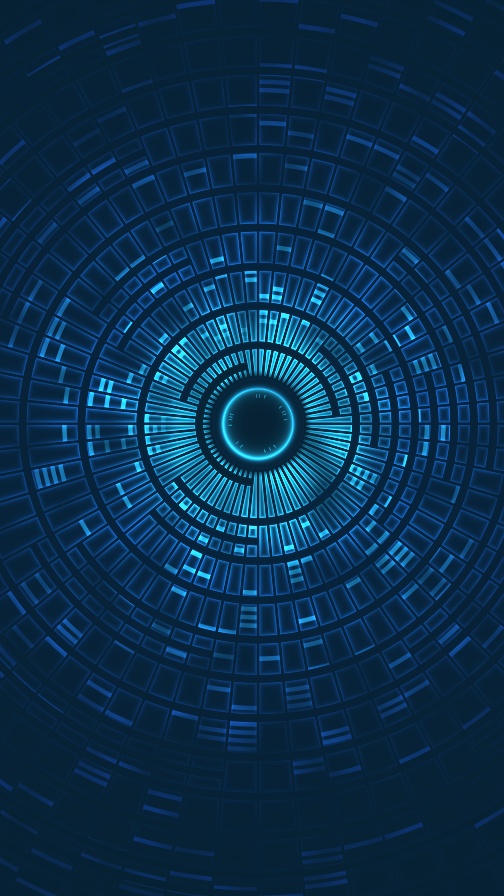
Give the GLSL for this background, as a WebGL 1 fragment shader.

```glsl
precision highp float;
// Glowing radial data maze: spoke cells cut by staggered dark arcs around a lit core.
uniform vec2 u_resolution;

const float TAU = 6.2831853;
const float SPOKES = 64.0;
const float RING_STEP = 0.0219;   // ring spacing as a share of canvas height
const float CORE_RADIUS = 1.79;   // radii below are in ring steps
const vec3 NIGHT = vec3(0.025, 0.13, 0.2);
const vec3 NAVY = vec3(0.03, 0.14, 0.26);
const vec3 INDIGO = vec3(0.06, 0.17, 0.6);
const vec3 AZURE = vec3(0.07, 0.36, 0.76);
const vec3 CYAN = vec3(0.14, 0.74, 0.9);

float hash(vec2 p) {
  vec3 q = fract(p.xyx * vec3(0.1031, 0.103, 0.0973));
  q += dot(q, q.yzx + 33.33);
  return fract((q.x + q.y) * q.z);
}

float gradientDot(vec2 cell, vec2 offset) {
  float angle = TAU * hash(cell);
  return dot(vec2(cos(angle), sin(angle)), offset);
}

float gradientNoise(vec2 p) {
  vec2 i = floor(p), f = fract(p);
  vec2 u = f * f * f * (f * (f * 6.0 - 15.0) + 10.0);
  vec2 x = vec2(1.0, 0.0);
  return mix(mix(gradientDot(i, f), gradientDot(i + x, f - x), u.x),
             mix(gradientDot(i + x.yx, f - x.yx), gradientDot(i + 1.0, f - 1.0), u.x), u.y);
}

float angleGap(float a, float b) {
  return abs(mod(a - b + 0.5 * TAU, TAU) - 0.5 * TAU);
}

// 1 when the arc family has ring k at this angle; arcs end at varied angles
float hasArc(float k, float angle, float first, float period, float center, float span) {
  float onRing = 1.0 - step(0.5, mod(k - first + 0.01, period));
  float shift = (hash(vec2(k, first + period * 7.0)) - 0.5) * 0.35;
  return onRing * step(first, k) * step(angleGap(angle, center + shift), span);
}

// Nearest dark arcs below and above radius r
vec2 cellBounds(float r, float angle) {
  vec2 bounds = vec2(2.25, 32.0);
  for (int i = 3; i < 32; i++) {
    float k = float(i);
    float arc = hasArc(k, angle, 4.0, 2.0, 1.3, 1.4)
              + hasArc(k, angle, 5.0, 2.0, 5.1, 1.4)
              + hasArc(k, angle, 3.0, 3.0, 3.25, 1.4)
              + hasArc(k, angle, 5.0, 3.0, 0.0, 0.8);
    if (arc > 0.5) {
      if (k <= r) bounds.x = max(bounds.x, k);
      else bounds.y = min(bounds.y, k);
    }
  }
  return bounds;
}

// Light bars across a spoke, single or in stacked groups
float dataBars(float r, float spoke, float px) {
  float slot = r / 0.42;
  float single = step(0.87, hash(vec2(spoke + 80.0, floor(slot))));
  float stack = step(0.95, hash(vec2(spoke + 190.0, floor(slot / 4.0))));
  float blur = max(px / 0.42, 0.08);
  float shape = 1.0 - smoothstep(0.27 - blur, 0.27 + blur, abs(fract(slot) - 0.5));
  return max(single, stack) * shape;
}

vec3 spokeLight(vec2 p, float r, float angle, float px) {
  float width = TAU / SPOKES;
  float spoke = floor(angle / width);
  float middle = (spoke + 0.5) * width;
  vec2 bounds = cellBounds(r, middle);
  float side = r * (0.5 * width - abs(angle - middle)) - 0.075;
  float ends = min(r - bounds.x, bounds.y - r) - 0.21;
  float edge = min(side, ends);
  float inside = smoothstep(-px, px, edge);
  float power = exp(-max(r - 4.2, 0.0) * 0.125);
  float patches = clamp(0.9 + 1.2 * gradientNoise(p * 0.45 + 9.0), 0.3, 1.35);
  float depth = max(edge, 0.0);
  float cell = 1.0 * exp(-depth / 0.065) + 0.22 * exp(-depth / 0.25);
  cell *= patches * (1.0 - 0.55 * smoothstep(13.0, 21.0, r));
  float bars = dataBars(r, spoke, px) * smoothstep(4.0, 6.0, r);
  vec3 tint = mix(INDIGO, mix(AZURE, CYAN, smoothstep(0.55, 1.0, power)), smoothstep(0.08, 0.5, power));
  vec3 barTint = mix(INDIGO, CYAN, smoothstep(0.08, 0.65, power));
  vec3 light = tint * cell * power * 1.25 + barTint * bars * (0.2 + 0.7 * power) * patches;
  float halo = 0.05 * exp(-abs(edge) / 0.1) * power;
  float start = smoothstep(2.3, 2.8, r);
  return (light * inside + tint * halo) * start;
}

vec3 coreLight(float r, float angle, float px) {
  float d = r - CORE_RADIUS;
  float sweep = 0.85 + 0.25 * cos(angle - 4.2);
  float rim = 1.2 * exp(-abs(d) / 0.085) + 0.5 * exp(-abs(d) / 0.3) * step(d, 0.0);
  float outerGlow = 0.22 * exp(-max(d, 0.0) / 0.16) * step(0.0, d);
  float tick = angle / TAU * 64.0;
  float marks = step(0.7, hash(vec2(floor(tick) + 60.0, 3.0)))
    * smoothstep(0.3, 0.15, abs(fract(tick) - 0.5))
    * smoothstep(0.09 + px, 0.09 - px, abs(r - 1.42));
  float hairline = 0.07 * exp(-abs(r - 2.3) / 0.05);
  return CYAN * (rim * sweep + marks * 0.4) + AZURE * (outerGlow + hairline);
}

void main() {
  float unit = u_resolution.y * RING_STEP;
  vec2 p = (gl_FragCoord.xy - vec2(0.512, 0.527) * u_resolution) / unit;
  float r = length(p), angle = atan(p.y, p.x), px = 0.6 / unit;
  float ambient = smoothstep(2.5, 5.0, r) * exp(-r * r / 260.0);
  vec3 color = mix(NIGHT, NAVY, 0.6 * ambient);
  color += spokeLight(p, r, angle, px) + coreLight(r, angle, px);
  gl_FragColor = vec4(min(color, vec3(0.7, 0.95, 1.0)), 1.0);
}
```
